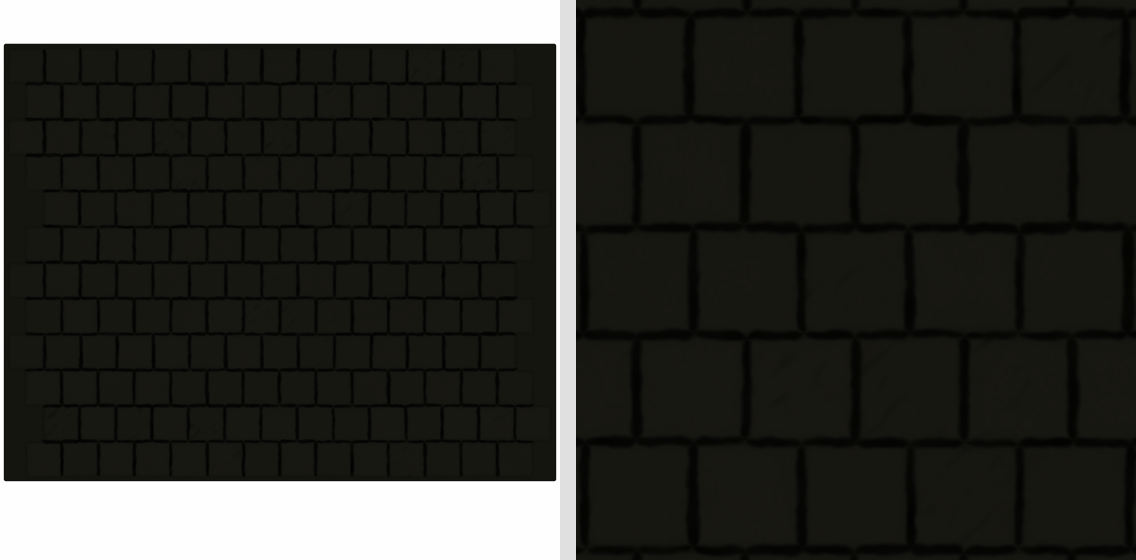
Left, the full canvas; right, a detail of the centre.
A WebGL 2 fragment shader for this texture:

```glsl
#version 300 es
precision highp float;

uniform vec2 u_resolution;
out vec4 fragColor;

vec2 hash2(vec2 p) {
    vec3 q = fract(p.xyx * vec3(0.1031, 0.1030, 0.0973));
    q += dot(q, q.yzx + 33.33);
    return fract((q.xx + q.yz) * q.zy);
}

float corner(vec2 cell, vec2 offset) {
    return dot(hash2(cell) * 2.0 - 1.0, offset);
}

float gradientNoise(vec2 p) {
    vec2 i = floor(p), f = p - i;
    vec2 u = f * f * f * (f * (f * 6.0 - 15.0) + 10.0);
    vec2 e = vec2(1.0, 0.0);
    return mix(mix(corner(i, f), corner(i + e, f - e), u.x),
               mix(corner(i + e.yx, f - e.yx), corner(i + 1.0, f - 1.0), u.x), u.y);
}

float roundedBox(vec2 p, vec2 halfSize, float radius) {
    vec2 q = abs(p) - halfSize + radius;
    return length(max(q, 0.0)) + min(max(q.x, q.y), 0.0) - radius;
}

// Rows step sideways by 0, 1, 0, 1, 2, 1 half stones
float rowStart(float row) {
    float k = mod(row, 6.0);
    return 0.0143 + 0.0314 * (mod(k, 2.0) + (k == 4.0 ? 2.0 : 0.0));
}

// One worn stone with its own size, position and ragged outline
float stoneDistance(vec2 p, vec2 id, vec2 pitch) {
    vec2 jitter = hash2(id + 17.0) - 0.5;
    vec2 center = vec2(rowStart(id.y), 0.0855) + (id + 0.5) * pitch + jitter * 0.0014;
    vec2 seed = hash2(id + 53.0) * 90.0;
    float ragged = 0.0024 * gradientNoise(p * 55.0 + seed)
                 + 0.0012 * gradientNoise(p * 150.0 + seed);
    vec2 halfSize = vec2(0.0313, 0.0307) + (hash2(id + 5.0) - 0.5) * 0.0008;
    return roundedBox(p - center, halfSize, 0.006) + ragged;
}

void main() {
    vec2 p = gl_FragCoord.xy / u_resolution;
    p.y = 1.0 - p.y;
    float pixel = 1.0 / min(u_resolution.x, u_resolution.y);
    vec2 pitch = vec2(0.0648, 0.0639);

    // Distances to the nearest and second nearest stones
    float nearest = 1.0, second = 1.0;
    vec2 stoneId = vec2(0.0);
    float middleRow = floor((p.y - 0.0855) / pitch.y);
    for (int j = -1; j <= 1; j++) {
        float row = middleRow + float(j);
        if (row < 0.0 || row > 11.0) continue;
        float middle = floor((p.x - rowStart(row)) / pitch.x);
        for (int i = -1; i <= 1; i++) {
            vec2 id = vec2(middle + float(i), row);
            if (id.x < 0.0 || id.x > 13.0) continue;
            float d = stoneDistance(p, id, pitch);
            second = min(second, max(d, nearest));
            if (d < nearest) {
                nearest = d;
                stoneId = id;
            }
        }
    }

    // Stone faces with faint grain and a few smudged ones
    float inside = 1.0 - smoothstep(-pixel, pixel, nearest);
    float grain = gradientNoise(p * 260.0) + 0.6 * gradientNoise(p * 45.0);
    float smudged = step(0.86, hash2(stoneId + 91.0).x) * inside;
    float smudge = smoothstep(0.1, 0.5, gradientNoise(vec2(p.x + p.y, (p.x - p.y) * 0.4) * 75.0));
    vec3 ground = vec3(0.083, 0.083, 0.064);
    vec3 stone = vec3(0.092, 0.091, 0.072) + 0.004 * (hash2(stoneId).x - 0.5);
    vec3 color = mix(ground, stone, inside) * (1.0 + 0.05 * grain - 0.2 * smudged * smudge);

    // Dark joints of uneven depth, and a soft shade around every stone
    float joint = 1.0 - smoothstep(0.0018, 0.0058, second);
    float depth = 0.82 + 0.35 * gradientNoise(p * 38.0 + 7.0);
    color *= 1.0 - 0.25 * exp(-abs(nearest) / 0.0022);
    color = mix(color, vec3(0.008, 0.008, 0.005), joint * clamp(depth, 0.0, 1.0));

    // Slab with a darker rim on a white surround
    float slab = roundedBox(p - vec2(0.5, 0.4687), vec2(0.4932, 0.3906), 0.004);
    color *= 1.0 - 0.4 * smoothstep(-0.004, 0.0, slab);
    color = mix(color, vec3(0.995), smoothstep(-0.7 * pixel, 0.7 * pixel, slab));
    fragColor = vec4(color, 1.0);
}
```
